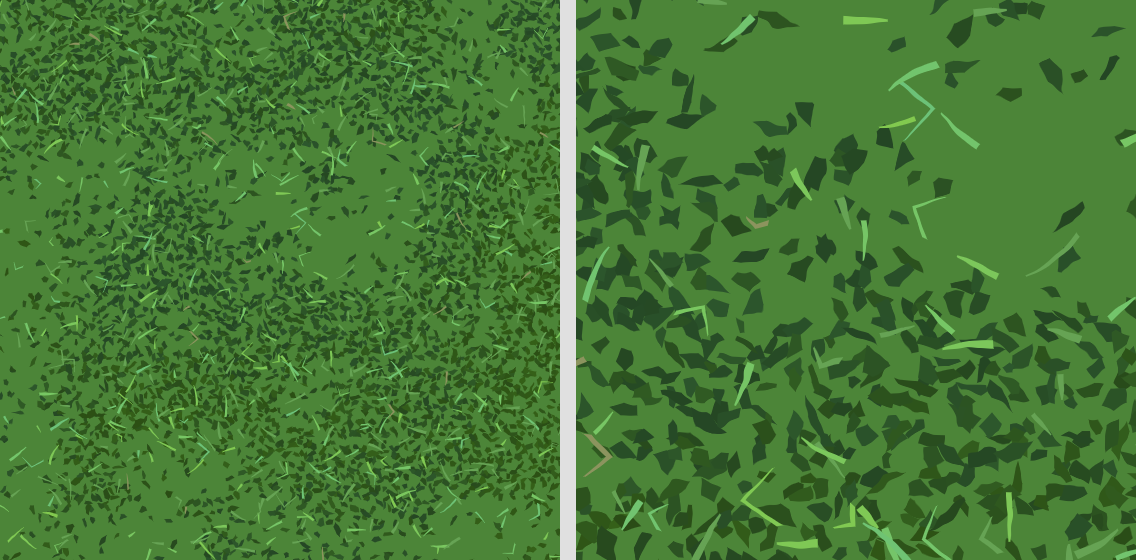
Left: the whole. Right: its middle third, enlarged.
Write a WebGL 2 fragment shader that draws this texture.

```glsl
#version 300 es
precision highp float;

uniform vec2 u_resolution;
out vec4 fragColor;

#define SHARD_CELLS 56.0
#define BLADE_CELLS 23.0
#define SHARD_LAYERS 2
#define BLADE_LAYERS 2
#define SHARD_AMOUNT 1.0
#define BLADE_AMOUNT 0.62
#define CLUSTER_SCALE 7.5
#define RAGGEDNESS 0.0026
#define TURF vec3(0.300, 0.522, 0.220)

const float TAU = 6.28319;

float hash(vec2 p) {
    return fract(sin(dot(p, vec2(127.1, 311.7))) * 43758.55);
}

// k-th independent random value of a cell
float pick(vec2 id, float k) {
    return hash(id + k * vec2(17.31, 5.73));
}

float noise(vec2 p) {
    vec2 i = floor(p), f = fract(p);
    f = f * f * (3.0 - 2.0 * f);
    return mix(mix(hash(i), hash(i + vec2(1, 0)), f.x),
               mix(hash(i + vec2(0, 1)), hash(i + vec2(1, 1)), f.x), f.y);
}

float clusters(vec2 p) {
    float n = 0.65 * noise(p * CLUSTER_SCALE + 3.7) + 0.35 * noise(p * CLUSTER_SCALE * 2.3 + 19.1);
    return smoothstep(0.24, 0.72, n);
}

vec2 rotate(vec2 p, float a) {
    float c = cos(a), s = sin(a);
    return vec2(c * p.x + s * p.y, c * p.y - s * p.x);
}

// Distance to an irregular stretched pentagon
float shardDistance(vec2 p, vec2 id) {
    vec2 size = vec2(mix(0.32, 0.66, pick(id, 4.0)), mix(0.18, 0.38, pick(id, 5.0)));
    vec2 q = rotate(p, TAU * pick(id, 6.0)) / size;
    float d = -1.0;
    for (int i = 0; i < 5; i++) {
        float k = float(i);
        float angle = (k + 0.8 * (pick(id, 7.0 + k) - 0.5)) * TAU / 5.0;
        vec2 normal = vec2(cos(angle), sin(angle));
        float reach = mix(0.45, 1.0, pick(id, 13.0 + k));
        d = max(d, (dot(q, normal) - reach) / length(normal / size));
    }
    return d;
}

// Distance to a thin tapered blade, sometimes bent into a V
float bladeDistance(vec2 p, vec2 id) {
    vec2 q = rotate(p, TAU * pick(id, 4.0));
    float halfLength = mix(0.15, 0.46, pick(id, 5.0));
    float halfWidth = mix(0.028, 0.062, pick(id, 6.0));
    float fold = pick(id, 7.0) > 0.78 ? mix(0.5, 1.3, pick(id, 8.0)) : 0.0;
    float curve = 0.7 * (pick(id, 9.0) - 0.5);
    q.y += fold * (abs(q.x) - 0.5 * halfLength) + curve * q.x * q.x;
    float along = clamp(q.x / halfLength * 0.5 + 0.5, 0.0, 1.0);
    float taper = mix(1.0, 0.25, along * along);
    float side = (abs(q.y) - halfWidth * taper) / sqrt(1.0 + fold * fold);
    return max(side, abs(q.x) - halfLength);
}

vec3 shardColor(vec2 id, vec2 place) {
    float cool = 0.6 * noise(place * 4.0 + 31.0) + 0.4 * pick(id, 20.0);
    vec3 c = mix(vec3(0.190, 0.345, 0.085), vec3(0.160, 0.310, 0.160), smoothstep(0.2, 0.8, cool));
    return c * mix(0.88, 1.10, pick(id, 21.0));
}

vec3 bladeColor(vec2 id) {
    float kind = pick(id, 20.0);
    vec3 c = mix(vec3(0.51, 0.79, 0.31), vec3(0.42, 0.76, 0.48), pick(id, 21.0));
    c = mix(c, vec3(0.40, 0.64, 0.33), step(0.52, kind));
    return mix(c, vec3(0.55, 0.58, 0.37), step(0.93, kind));
}

// Paint one layer of scattered shards or blades over the base colour
vec3 scatter(vec3 base, vec2 uv, float cells, float layer, bool blades) {
    vec2 p = uv * cells + layer * 0.37;
    float pixel = cells / u_resolution.y;
    for (int y = -1; y <= 1; y++)
    for (int x = -1; x <= 1; x++) {
        vec2 cell = floor(p) + vec2(x, y);
        vec2 id = cell + layer * 61.0 + 7.0;
        vec2 place = (cell + 0.5) / cells;
        float density = clusters(place);
        float chance = blades ? BLADE_AMOUNT * mix(0.35, 1.0, density)
                              : SHARD_AMOUNT * mix(0.10, 0.98, density);
        if (pick(id, 1.0) > chance) continue;
        vec2 local = p - cell - vec2(pick(id, 2.0), pick(id, 3.0));
        float d = blades ? bladeDistance(local, id) : shardDistance(local, id);
        vec3 paint = blades ? bladeColor(id) : shardColor(id, place);
        base = mix(base, paint, clamp(0.5 - d / pixel, 0.0, 1.0));
    }
    return base;
}

void main() {
    vec2 uv = gl_FragCoord.xy / u_resolution.y;
    // Slight warp roughens the straight cut edges
    vec2 warp = vec2(noise(uv * 150.0), noise(uv * 150.0 + 43.0)) - 0.5;
    vec3 color = TURF;
    for (int i = 0; i < SHARD_LAYERS; i++)
        color = scatter(color, uv + RAGGEDNESS * warp, SHARD_CELLS, float(i), false);
    for (int i = 0; i < BLADE_LAYERS; i++)
        color = scatter(color, uv + 0.4 * RAGGEDNESS * warp, BLADE_CELLS, float(i) + 4.0, true);
    fragColor = vec4(color, 1.0);
}
```
